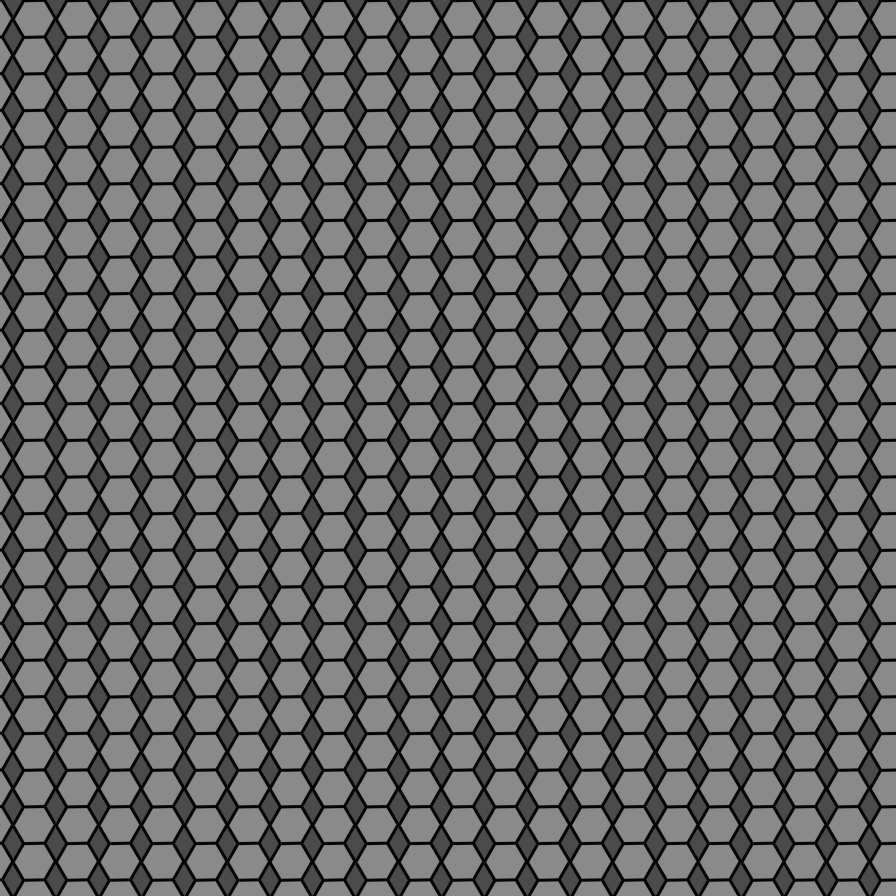
Give the GLSL for this pattern, as a WebGL 2 fragment shader.

```glsl
#version 300 es
precision highp float;

uniform vec2 u_resolution;
out vec4 outColor;

float hash(float n) {
    return fract(sin(n * 127.1) * 43758.5453);
}

// Signed distance to a flat-topped hexagon with the given half height
float hexagon(vec2 p, float halfHeight) {
    p = abs(p);
    return max(p.y, p.x * 0.866 + p.y * 0.5) - halfHeight;
}

void main() {
    vec2 uv = gl_FragCoord.xy / u_resolution.y;
    float pixel = 1.0 / u_resolution.y;
    vec2 pitch = vec2(0.04779, 0.0409);
    vec2 firstCorner = vec2(0.0147, 0.0178);

    float column = floor((uv.x - firstCorner.x) / pitch.x);
    float nearestFill = 1.0;
    float nearestEdge = 1.0;

    // Own column and both neighbours, so outlines cross where tips touch
    for (int i = -1; i <= 1; i++) {
        float id = column + float(i);
        float nudge = (hash(id + 3.0) - 0.5) * 0.0012;
        vec2 local;
        local.x = uv.x - firstCorner.x - (id + 0.5) * pitch.x - nudge;

        // Slight upward slope of the flat sides
        float y = uv.y - firstCorner.y - 0.022 * local.x;
        local.y = (fract(y / pitch.y) - 0.5) * pitch.y;

        float d = hexagon(local, pitch.y * 0.5);
        nearestFill = min(nearestFill, d);
        nearestEdge = min(nearestEdge, abs(d));
    }

    vec3 gapGray = vec3(0.298, 0.292, 0.292);
    vec3 tileGray = vec3(0.54);
    vec3 lineBlack = vec3(0.015);

    // Tiles over the diamond gaps, then the outlines
    float tile = 1.0 - smoothstep(-0.7 * pixel, 0.7 * pixel, nearestFill);
    float line = 1.0 - smoothstep(-0.7 * pixel, 0.7 * pixel, nearestEdge - 0.0017);
    vec3 color = mix(gapGray, tileGray, tile);
    color = mix(color, lineBlack, line);

    outColor = vec4(color, 1.0);
}
```
